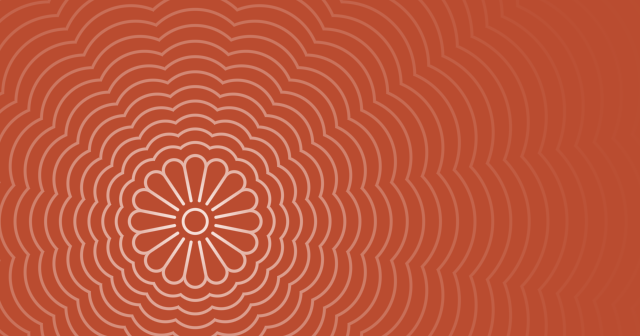
This background is drawn by a Shadertoy shader. Its source:

```glsl
// A sixteen-petal line flower on terracotta, ringed by scalloped echoes that fade outward.
// Polar folding reduces the plane to half a petal; lengths are in flower radii, and each
// echo is a scaled copy of one circular lobe, found by solving for its scale.

const float HALF_PETAL = 3.14159265 / 16.0;

float segmentDistance(vec2 p, vec2 a, vec2 b) {
    vec2 along = b - a;
    return length(p - a - along * clamp(dot(p - a, along) / dot(along, along), 0.0, 1.0));
}

// Mirrors every petal onto the one lying along the x axis
vec2 foldPetals(vec2 p) {
    float angle = mod(atan(p.y, p.x) + HALF_PETAL, 2.0 * HALF_PETAL) - HALF_PETAL;
    return length(p) * vec2(cos(angle), abs(sin(angle)));
}

// Distance to the nearest scalloped echo in x, tip radius of that echo in y
vec2 echoRing(vec2 p) {
    float lobeCentre = 0.735, lobeRadius = 0.265;
    float m = lobeCentre * lobeCentre - lobeRadius * lobeRadius;
    float b = p.x * lobeCentre;
    float scale = max((b - sqrt(max(b * b - m * dot(p, p), 0.0))) / m, 0.001);

    // Spacing widens slowly, so the ring index comes from a quadratic
    float index = (sqrt(0.0388 + 0.01 * (scale - 1.0)) - 0.197) / 0.005;
    index = max(1.0, floor(index + 0.5));
    float tip = 1.0 + 0.197 * index + 0.0025 * index * index;

    // Convert the scale difference to true distance along the lobe normal
    vec2 onLobe = p / scale;
    vec2 normal = (onLobe - vec2(lobeCentre, 0.0)) / lobeRadius;
    return vec2(abs(scale - tip) * abs(dot(normal, onLobe)), tip);
}

float stroke(float distanceToLine, float halfWidth, float pixel) {
    return 1.0 - smoothstep(-0.75 * pixel, 0.75 * pixel, distanceToLine - halfWidth);
}

void mainImage(out vec4 fragColor, in vec2 fragCoord) {
    float flowerRadius = 0.196;
    float pixel = 1.0 / (iResolution.y * flowerRadius);
    vec2 p = (fragCoord / iResolution.y - vec2(0.581, 0.341)) / flowerRadius;
    float radius = length(p);
    vec2 q = foldPetals(p);

    // Echo rings
    vec2 ring = echoRing(q);
    float ringFade = 0.62 * exp((1.2 - ring.y) / 2.1) * smoothstep(7.6, 4.5, radius);
    float ink = stroke(ring.x, 0.0225, pixel) * ringFade;

    // Rounded petal tips, joined to the spokes where they touch
    vec2 spoke = vec2(cos(HALF_PETAL), sin(HALF_PETAL));
    vec2 fromTip = q - vec2(0.837, 0.0);
    float tipArc = abs(length(fromTip) - 0.837 * spoke.y);
    if (dot(fromTip, spoke) < 0.0) tipArc = 10.0;
    float petals = min(tipArc, segmentDistance(q, spoke * 0.32, spoke * 0.821));
    float petalInk = mix(0.92, 0.66, smoothstep(0.3, 0.95, radius));
    ink = max(ink, stroke(petals, 0.0235, pixel) * petalInk);

    // Central circle
    ink = max(ink, stroke(abs(radius - 0.183), 0.022, pixel) * 0.92);

    vec3 terracotta = vec3(0.73, 0.30, 0.19);
    vec3 paleLine = vec3(0.98, 0.92, 0.90);
    fragColor = vec4(mix(terracotta, paleLine, ink), 1.0);
}
```
